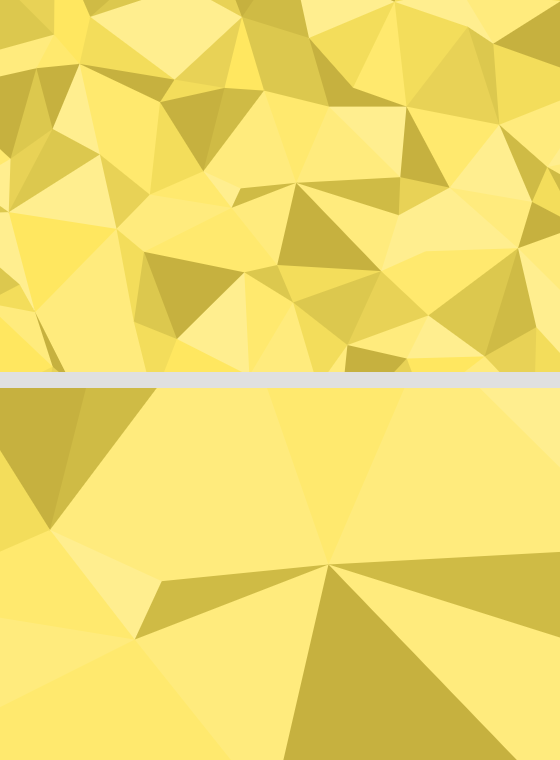
Top: the whole. Bottom: its middle third, enlarged.
Give the GLSL for this background, as a Shadertoy shader.

```glsl
vec2 hash2(vec2 p) {
    vec3 q = fract(p.xyx * vec3(0.1031, 0.1030, 0.0973));
    q += dot(q, q.yzx + 33.33);
    return fract((q.xx + q.yz) * q.zy);
}

// Grid corner pushed off its regular place
vec2 corner(vec2 id) {
    return id + 0.5 + 0.86 * (hash2(id + 71.0) - 0.5);
}

float cross2(vec2 a, vec2 b) {
    return a.x * b.y - a.y * b.x;
}

// Distance to the left of the edge from a to b
float leftOf(vec2 p, vec2 a, vec2 b) {
    return cross2(normalize(b - a), p - a);
}

float triangleCover(vec2 p, vec2 a, vec2 b, vec2 c, float pixel) {
    float inside = min(leftOf(p, a, b), min(leftOf(p, b, c), leftOf(p, c, a)));
    return clamp(0.5 + inside / pixel, 0.0, 1.0);
}

// The diagonal ac is usable when b and d lie on opposite sides
bool splits(vec2 a, vec2 b, vec2 c, vec2 d) {
    return cross2(c - a, b - a) * cross2(c - a, d - a) < 0.0;
}

// Flat yellow shades, each with its cumulative share
vec3 shade(float pick) {
    vec3 tones[9] = vec3[9](
        vec3(0.776, 0.694, 0.247), vec3(0.812, 0.733, 0.271),
        vec3(0.863, 0.784, 0.306), vec3(0.910, 0.824, 0.337),
        vec3(0.953, 0.867, 0.357), vec3(1.0, 0.906, 0.376),
        vec3(1.0, 0.914, 0.430), vec3(1.0, 0.922, 0.490),
        vec3(1.0, 0.933, 0.560));
    float limits[8] = float[8](0.09, 0.18, 0.29, 0.40, 0.51, 0.57, 0.68, 0.86);
    int index = 0;
    for (int i = 0; i < 8; i++) index += int(pick > limits[i]);
    return tones[index];
}

void mainImage(out vec4 fragColor, in vec2 fragCoord) {
    // Tilted grid, so that no rows show
    float density = 5.8;
    float pixel = density / iResolution.y;
    vec2 p = mat2(0.921, 0.389, -0.389, 0.921) * fragCoord * pixel + 20.0;

    vec3 sum = vec3(0.0);
    float total = 0.0;
    for (int y = -2; y <= 1; y++)
    for (int x = -2; x <= 1; x++) {
        vec2 id = floor(p) + vec2(x, y);
        vec2 a = corner(id), b = corner(id + vec2(1, 0));
        vec2 c = corner(id + 1.0), d = corner(id + vec2(0, 1));

        // Cut each quad along its shorter usable diagonal
        bool useBD = splits(b, c, d, a) && distance(b, d) < distance(a, c);
        if (useBD || !splits(a, b, c, d)) {
            vec2 first = a;
            a = b; b = c; c = d; d = first;
        }

        // Evenly spread shades with some scatter
        vec2 scatter = 0.4 * hash2(id + 13.0);
        float pick = dot(id, vec2(0.7549, 0.5698));
        float cover1 = triangleCover(p, a, b, c, pixel);
        float cover2 = triangleCover(p, a, c, d, pixel);
        sum += cover1 * shade(fract(pick + scatter.x));
        sum += cover2 * shade(fract(pick + 0.382 + scatter.y));
        total += cover1 + cover2;
    }
    fragColor = vec4(sum / max(total, 0.001), 1.0);
}
```
